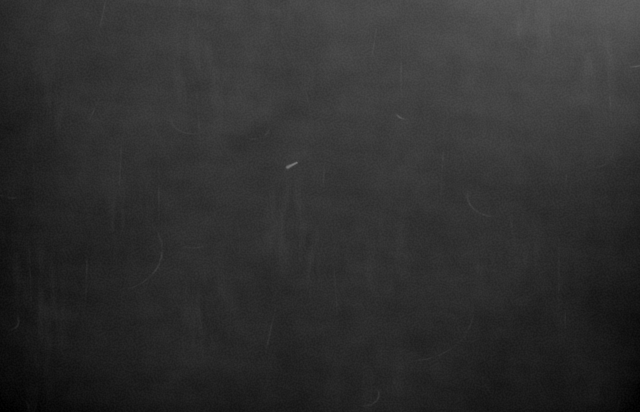
Write a WebGL 2 fragment shader that draws this texture.

```glsl
#version 300 es
precision highp float;
precision highp int;

#define GRAIN_SCALE 190.0
#define GRAIN_AMOUNT 0.038
#define CLOUD_AMOUNT 0.026
#define MOTTLE_AMOUNT 0.012
#define WIPE_AMOUNT 0.012
#define STREAK_AMOUNT 0.040
#define ARC_COUNT 15
#define LINE_COUNT 26
#define ARC_STRENGTH 0.12
#define LINE_STRENGTH 0.045
#define SCRATCH_WIDTH 0.0014

uniform vec2 u_resolution;
out vec4 fragColor;

const float TAU = 6.2831853;

// Integer hash giving two values in 0..1
vec2 hash2(ivec2 cell) {
    uvec2 v = uvec2(cell) * 1664525u + 1013904223u;
    v.x += v.y * 1664525u;
    v.y += v.x * 1664525u;
    v ^= v >> 16u;
    v.x += v.y * 1664525u;
    v.y += v.x * 1664525u;
    v ^= v >> 16u;
    return vec2(v & 65535u) / 65535.0;
}

float cornerSlope(ivec2 cell, vec2 offset) {
    float angle = TAU * hash2(cell).x;
    return dot(vec2(cos(angle), sin(angle)), offset);
}

float gradientNoise(vec2 p) {
    ivec2 cell = ivec2(floor(p));
    vec2 f = fract(p);
    vec2 s = f * f * f * (f * (f * 6.0 - 15.0) + 10.0);
    float low = mix(cornerSlope(cell, f),
                    cornerSlope(cell + ivec2(1, 0), f - vec2(1, 0)), s.x);
    float high = mix(cornerSlope(cell + ivec2(0, 1), f - vec2(0, 1)),
                     cornerSlope(cell + ivec2(1, 1), f - vec2(1, 1)), s.x);
    return mix(low, high, s.y);
}

float fbm(vec2 p) {
    float sum = 0.0, gain = 1.0;
    for (int i = 0; i < 4; i++) {
        sum += gain * gradientNoise(p);
        p = p * 2.03 + 17.3;
        gain *= 0.6;
    }
    return sum;
}

float stroke(float dist, float width, float pixel) {
    return 1.0 - smoothstep(0.0, width + pixel, dist);
}

// Distance to a segment in x, position along it in y
vec2 segment(vec2 p, vec2 a, vec2 b) {
    vec2 ab = b - a;
    float t = clamp(dot(p - a, ab) / dot(ab, ab), 0.0, 1.0);
    return vec2(length(p - a - ab * t), t);
}

// Broad lighting: bright top right, dark sides and lower corners
float boardTone(vec2 uv) {
    float tone = mix(0.168, 0.283, pow(uv.y, 1.4));
    tone += 0.065 * smoothstep(0.4, 1.0, uv.x) * pow(uv.y, 2.5);
    tone -= 0.120 * exp(-5.5 * uv.x);
    tone -= 0.115 * exp(-7.0 * (1.0 - uv.x)) * (1.0 - uv.y * uv.y);
    return tone - 0.045 * exp(-9.0 * uv.y);
}

float scratches(vec2 p, float aspect, float pixel) {
    float sum = 0.0;
    // Curved marks, fading towards both ends
    for (int i = 0; i < ARC_COUNT; i++) {
        vec2 place = hash2(ivec2(i, 101)), shape = hash2(ivec2(i, 102));
        vec2 look = hash2(ivec2(i, 103));
        vec2 q = p - place * vec2(aspect, 1.0);
        float facing = -0.25 * TAU + (look.x - 0.5) * 2.6;
        float bend = dot(normalize(q + 1e-5), vec2(cos(facing), sin(facing)));
        float span = smoothstep(mix(0.1, 0.75, shape.y), 1.0, bend);
        float ring = abs(length(q * vec2(0.8, 1.0)) - mix(0.025, 0.13, shape.x * shape.x));
        sum += ARC_STRENGTH * mix(0.25, 1.0, look.y * look.y) * span * stroke(ring, SCRATCH_WIDTH, pixel);
    }
    // Thin, mostly upright lines
    for (int i = 0; i < LINE_COUNT; i++) {
        vec2 start = hash2(ivec2(i, 201)) * vec2(aspect, 1.0);
        vec2 shape = hash2(ivec2(i, 202));
        float lean = (shape.x - 0.5) * mix(0.15, 1.8, shape.y * shape.y);
        vec2 hit = segment(p, start, start + mix(0.22, 0.04, shape.y) * vec2(lean, 1.0));
        float fade = 4.0 * hit.y * (1.0 - hit.y);
        sum += LINE_STRENGTH * fade * mix(0.3, 1.0, shape.x) * stroke(hit.x, SCRATCH_WIDTH, pixel);
    }
    return sum * max(0.75 + 1.4 * gradientNoise(p * 45.0), 0.0);
}

void main() {
    vec2 uv = gl_FragCoord.xy / u_resolution;
    float aspect = u_resolution.x / u_resolution.y;
    float pixel = 1.0 / u_resolution.y;
    vec2 p = uv * vec2(aspect, 1.0);
    float tone = boardTone(uv);

    // Chalk dust: clouds, mottling, sideways wiping and upright smears
    tone += CLOUD_AMOUNT * fbm(p * 4.0 + 3.7);
    tone += MOTTLE_AMOUNT * fbm(p * vec2(24.0, 19.0) + 57.0);
    tone += WIPE_AMOUNT * fbm(p * vec2(5.0, 22.0) + vec2(0.0, 2.0 * p.x));
    float patches = smoothstep(0.0, 0.5, gradientNoise(p * vec2(5.0, 4.0) + 31.0));
    tone += STREAK_AMOUNT * patches * max(0.15 + fbm(p * vec2(34.0, 6.0) + 9.0), 0.0);

    // Dark diagonal rub and one short chalk tick
    vec2 rub = segment(p, vec2(0.58, 0.65), vec2(0.82, 0.79));
    tone -= 0.026 * exp(-rub.x * rub.x * 1300.0) * (1.0 - 0.5 * rub.y);
    vec2 tick = segment(p, vec2(0.698, 0.594), vec2(0.72, 0.605));
    tone += 0.24 * stroke(tick.x, mix(0.0045, 0.002, tick.y), pixel);

    tone += scratches(p, aspect, pixel);

    // Fine surface grain
    vec2 slant = vec2(p.x + 0.5 * p.y, p.y - 0.5 * p.x);
    tone += GRAIN_AMOUNT * gradientNoise(slant * GRAIN_SCALE + 400.0);
    fragColor = vec4(vec3(clamp(tone, 0.0, 1.0)), 1.0);
}
```
